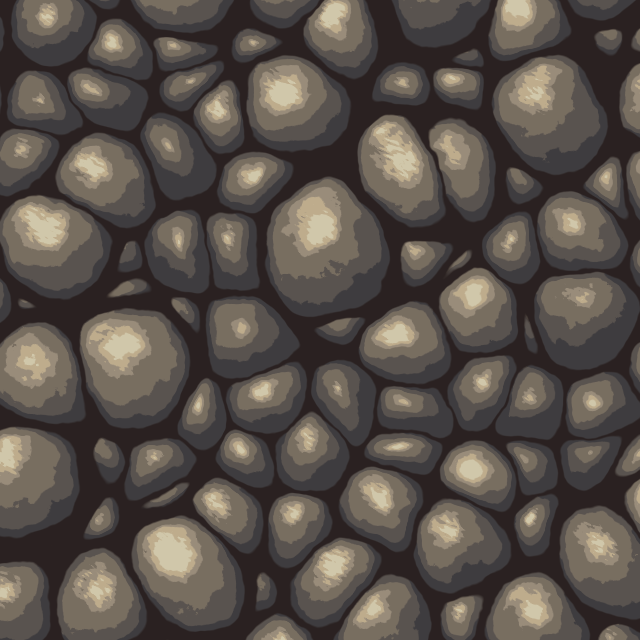
A Shadertoy shader for this texture:

```glsl
// Packed cobblestones in dark soil, painted in flat, ragged tonal bands.
// A power diagram lays out stones of mixed size; soft minima of the edge
// distances round their outlines and give a dome coordinate for the light.

const float STONES_ACROSS = 9.0;
const vec2 LIGHT_OFFSET = vec2(-0.16, 0.27);

const vec3 SOIL  = vec3(0.165, 0.130, 0.128);
const vec3 SLATE = vec3(0.245, 0.237, 0.248);
const vec3 BROWN = vec3(0.350, 0.325, 0.308);
const vec3 OLIVE = vec3(0.470, 0.430, 0.378);
const vec3 STRAW = vec3(0.600, 0.550, 0.480);
const vec3 TAN   = vec3(0.745, 0.675, 0.550);
const vec3 CREAM = vec3(0.815, 0.780, 0.665);

float hash(vec2 p) {
    return fract(sin(dot(p, vec2(127.1, 311.7))) * 43758.5453);
}

float noise(vec2 p) {
    vec2 i = floor(p), f = fract(p);
    f = f * f * (3.0 - 2.0 * f);
    return mix(mix(hash(i), hash(i + vec2(1, 0)), f.x),
               mix(hash(i + vec2(0, 1)), hash(i + vec2(1, 1)), f.x), f.y);
}

// Layered noise centred on zero
float fbm(vec2 p) {
    float sum = 0.0, amp = 0.5;
    for (int i = 0; i < 4; i++) {
        sum += amp * (noise(p) - 0.5);
        p = mat2(1.6, 1.2, -1.2, 1.6) * p + 7.3;
        amp *= 0.5;
    }
    return sum;
}

// Centre (xy) and radius (z) of the stone seeded in a grid cell
vec3 stoneSeed(vec2 cell) {
    vec2 jitter = vec2(hash(cell + 3.7), hash(cell + 19.1));
    float size = pow(hash(cell + 41.3), 2.5);
    return vec3(cell + 0.1 + 0.8 * jitter, mix(0.3, 1.28, size));
}

// Cell whose stone owns the point
vec2 owningCell(vec2 p) {
    vec2 base = floor(p), best = base;
    float nearest = 1e5;
    for (int y = -2; y <= 2; y++)
    for (int x = -2; x <= 2; x++) {
        vec2 cell = base + vec2(x, y);
        vec3 s = stoneSeed(cell);
        vec2 d = p - s.xy;
        float power = dot(d, d) - s.z * s.z;
        if (power < nearest) { nearest = power; best = cell; }
    }
    return best;
}

// Dome coordinate (xy, zero at the middle) and rounded edge distance (z)
vec3 stoneShape(vec2 p, vec2 owner) {
    vec3 own = stoneSeed(owner);
    vec2 local = p - own.xy;
    float k = 0.03 + 0.12 * own.z;
    float soft = 3.0 * k;

    // A loose disc keeps the sides convex
    float reach = own.z + 0.42 - length(local);
    float edgeSum = exp(-reach / k);
    float domeSum = exp(-reach / soft);
    vec2 dome = domeSum * local / max(length(local), 0.001);

    for (int y = -3; y <= 3; y++)
    for (int x = -3; x <= 3; x++) {
        if (x == 0 && y == 0) continue;
        vec3 other = stoneSeed(owner + vec2(x, y));
        vec2 away = other.xy - own.xy;
        float span = max(length(away), 0.05);
        vec2 n = away / span;
        float border = (span * span + own.z * own.z - other.z * other.z) / (2.0 * span);
        float d = border - dot(local, n);
        float w = exp(-d / soft);
        edgeSum += exp(-d / k);
        domeSum += w;
        dome += w * n;
    }
    return vec3(dome / domeSum, -k * log(edgeSum));
}

// Darkness of the stone surface: 0 at the highlight, about 1 in shadow
float stoneShade(vec2 p, vec2 owner, vec3 shape) {
    float radius = stoneSeed(owner).z;
    float t = length(shape.xy - LIGHT_OFFSET);
    float ragged = fbm(p * 9.0 + 31.0);
    float rim = 1.0 - smoothstep(0.02, 0.15, shape.z + 0.08 * ragged);
    float small = 1.0 - smoothstep(0.3, 0.65, radius);
    float tint = 0.2 * (hash(owner + 77.7) - 0.5);
    float fleck = (noise(p * vec2(17.0, 26.0) + p.yx * 9.0) - 0.5)
                * (1.0 - smoothstep(0.15, 0.45, t)) * hash(owner + 55.5);
    return t + 0.33 * rim + 0.13 * small + tint
         + 0.42 * fbm(p * 2.6) + 0.13 * ragged + 0.24 * fleck;
}

vec3 toneBands(float v, float blur) {
    vec3 c = mix(CREAM, TAN, smoothstep(-blur, blur, v - 0.15));
    c = mix(c, STRAW, smoothstep(-blur, blur, v - 0.25));
    c = mix(c, OLIVE, smoothstep(-blur, blur, v - 0.36));
    c = mix(c, BROWN, smoothstep(-blur, blur, v - 0.64));
    return mix(c, SLATE, smoothstep(-blur, blur, v - 0.90));
}

void mainImage(out vec4 fragColor, in vec2 fragCoord) {
    vec2 p = fragCoord / iResolution.y * STONES_ACROSS + 20.0;
    float pixel = STONES_ACROSS / iResolution.y;

    // Bend the outlines gently
    vec2 bent = p + 0.22 * vec2(fbm(p * 1.7), fbm(p * 1.7 + 50.0));
    vec2 owner = owningCell(bent);
    vec3 shape = stoneShape(bent, owner);

    float shade = stoneShade(p, owner, shape);
    float blur = clamp(0.7 * fwidth(shade), 0.002, 0.04);
    float gap = 0.018 + 0.03 * fbm(p * 4.0 + 90.0);
    float stone = smoothstep(-pixel, pixel, shape.z - gap);
    fragColor = vec4(mix(SOIL, toneBands(shade, blur), stone), 1.0);
}
```
